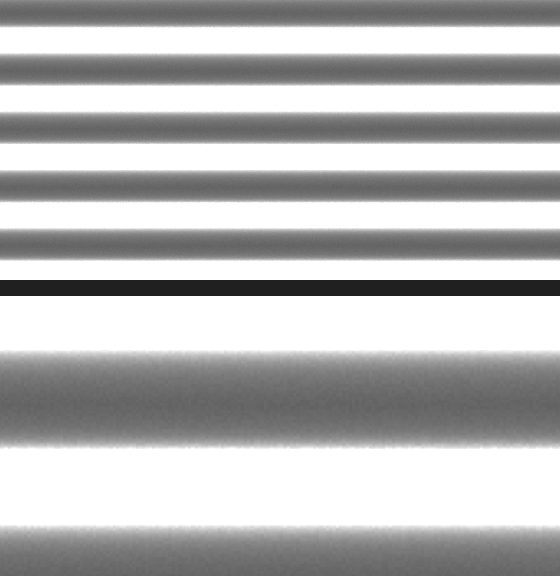
Top, the full canvas; bottom, a detail of the centre.
A WebGL 1 fragment shader for this pattern:

```glsl
precision highp float;
// Soft horizontal grey bars on white, shaded like grainy rounded slats.

uniform vec2 u_resolution;

float hash(vec2 p) {
  vec3 q = fract(vec3(p.xyx) * 0.1031);
  q += dot(q, q.yzx + 33.33);
  return fract((q.x + q.y) * q.z);
}

float smoothNoise(vec2 p) {
  vec2 cell = floor(p);
  vec2 t = fract(p);
  t = t * t * (3.0 - 2.0 * t);
  float low = mix(hash(cell), hash(cell + vec2(1.0, 0.0)), t.x);
  float high = mix(hash(cell + vec2(0.0, 1.0)), hash(cell + vec2(1.0, 1.0)), t.x);
  return mix(low, high, t.y);
}

// Grey across one period; depth runs downward from the bar's upper edge.
float barShade(float depth, float coreShift) {
  float fromCore = depth - 0.3125 - coreShift;
  float body = 0.385 + 0.36 * sqrt(fromCore * fromCore + 0.0006);
  float upperFade = 0.50 * exp(-depth / 0.054);
  float lowerFade = 0.52 * exp((depth - 0.569) / 0.0375);
  return min(body + upperFade + lowerFade, 1.0);
}

void main() {
  vec2 uv = gl_FragCoord.xy / u_resolution;

  // 4.8 periods down the canvas, with the top bar cut by the edge
  float row = (1.0 - uv.y) * 4.8 - 0.906;
  float depth = fract(row);
  float bar = floor(row) + 2.0;

  // Slow drift of the dark core along each bar
  float coreShift = 0.02 * (smoothNoise(vec2(uv.x * 4.0, bar * 7.0)) - 0.5);

  // Fine grain roughens the edges and speckles the body
  vec2 grainCell = floor(uv * vec2(512.0, 256.0));
  float grain = hash(grainCell) - 0.5;
  float shade = barShade(depth + 0.006 * grain, coreShift);
  float speckle = hash(grainCell + 71.0) - 0.5;
  shade += 0.022 * speckle * (1.0 - smoothstep(0.85, 1.0, shade));

  gl_FragColor = vec4(vec3(shade), 1.0);
}
```
